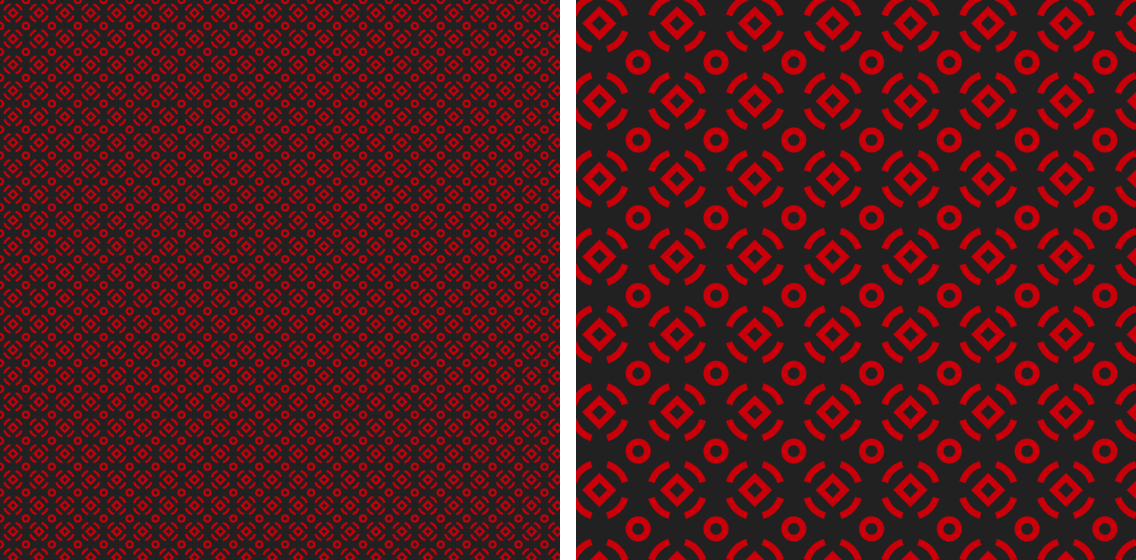
Left, the full canvas; right, a detail of the centre.
Write a WebGL 1 fragment shader that draws this pattern.

```glsl
precision highp float;
// A lattice of red diamonds, each inside a circle broken at its four axes,
// with a small ring on every cell corner, on charcoal.
// All shapes are outlines made from distance functions in cell units.

uniform vec2 u_resolution;

// Coverage of a stroke centred on the zero line of a distance
float stroke(float dist, float width, float blur) {
  return clamp(0.5 + (0.5 * width - abs(dist)) / blur, 0.0, 1.0);
}

float diamond(vec2 p) {
  return (abs(p.x) + abs(p.y)) * 0.7071 - 0.1125;
}

void main() {
  // Cells are counted from the upper left corner
  vec2 uv = vec2(gl_FragCoord.x, u_resolution.y - gl_FragCoord.y) / u_resolution.y;
  vec2 grid = uv * 21.6;
  float blur = 1.25 * 21.6 / u_resolution.y;
  float width = 0.086;

  // Diamond at the cell centre
  vec2 p = fract(grid) - 0.5;
  float ink = stroke(diamond(p), width, blur);

  // Four arcs on the diagonals, cut by radial gaps
  vec2 a = abs(p);
  float gapEdge = min(a.x, a.y) * 0.956 - max(a.x, a.y) * 0.292;
  float arcs = stroke(length(p) - 0.345, width, blur)
             * clamp(0.5 + gapEdge / blur, 0.0, 1.0);
  ink = max(ink, arcs);

  // Small ring on each corner
  vec2 corner = floor(grid + 0.5);
  ink = max(ink, stroke(length(grid - corner) - 0.118, width, blur));

  vec3 charcoal = vec3(0.13, 0.13, 0.13);
  vec3 red = vec3(0.79, 0.0, 0.04);
  gl_FragColor = vec4(mix(charcoal, red, ink), 1.0);
}
```
